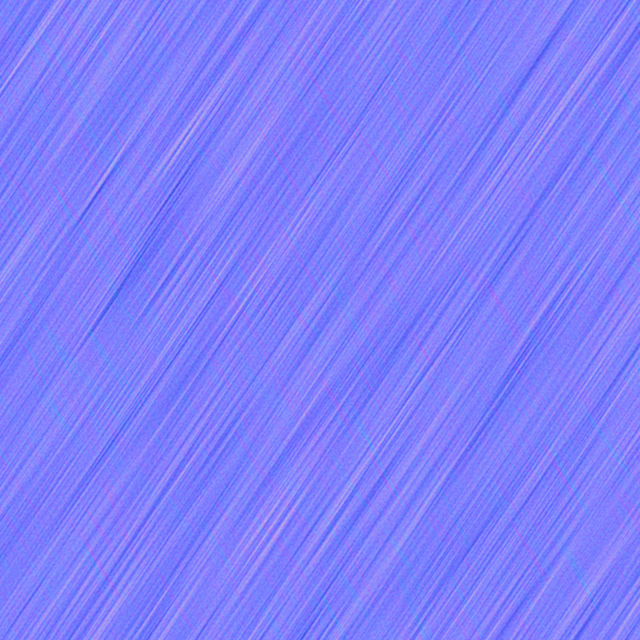
A three.js fragment shader for this texture map:

```glsl
// Tangent-space normal map of brushed metal: fine diagonal streaks, faint cross scratches, fine grain.
varying vec2 vUv;

const int STREAK_LAYERS = 6;
const float STREAK_ANGLE = 0.97;       // radians above horizontal
const float STREAK_SPREAD = 0.035;     // angle variation between layers
const float STREAK_STRENGTH = 0.092;   // weight of the coarsest layer
const float FINE_GAIN = 1.33;          // weight factor from one layer to the next
const vec2 STREAK_CELLS = vec2(2.0, 60.0);     // coarsest cells per canvas: along, across
const vec2 STREAK_GROWTH = vec2(1.1, 1.35);    // factor from one layer to the next
const vec2 PATCH_CELLS = vec2(2.0, 28.0);      // bundles of stronger streaks: along, across
const float PATCH_CONTRAST = 1.0;
const float LATTICE_SHEAR = 0.37;      // staggers the streak ends
const float SCRATCH_ANGLE = -1.04;
const float SCRATCH_SPREAD = 0.06;     // angle step between scratch layers
const int SCRATCH_LAYERS = 4;
const vec2 SCRATCH_CELL = vec2(0.24, 0.06);    // along, across
const float SCRATCH_WIDTH = 0.0023;
const float SCRATCH_STRENGTH = 0.24;
const float SCRATCH_DENSITY = 0.6;
const vec2 HATCH_CELLS = vec2(9.0, 110.0);     // weak cross brushing: along, across
const float HATCH_STRENGTH = 0.17;
const float GRAIN_SCALE = 235.0;
const float GRAIN_ANGLE = 0.4;
const vec2 GRAIN_STRENGTH = vec2(0.15, 0.18);
const float BLUE_LEVEL = 0.993;

vec2 hash2(vec2 p) {
  vec3 q = fract(vec3(p.xyx) * vec3(0.1031, 0.1030, 0.0973));
  q += dot(q, q.yzx + 33.33);
  return fract((q.xx + q.yz) * q.zy);
}

vec2 latticeGradient(vec2 cell) {
  float angle = 6.28318 * hash2(cell).x;
  return vec2(cos(angle), sin(angle));
}

float gradientNoise(vec2 p) {
  vec2 i = floor(p);
  vec2 f = p - i;
  vec2 u = f * f * f * (f * (f * 6.0 - 15.0) + 10.0);
  vec2 e = vec2(1.0, 0.0);
  float a = dot(latticeGradient(i), f);
  float b = dot(latticeGradient(i + e.xy), f - e.xy);
  float c = dot(latticeGradient(i + e.yx), f - e.yx);
  float d = dot(latticeGradient(i + e.xx), f - e.xx);
  return mix(mix(a, b, u.x), mix(c, d, u.x), u.y);
}

// Coordinates along (x) and across (y) a direction
vec2 alignTo(vec2 p, float angle) {
  vec2 dir = vec2(cos(angle), sin(angle));
  return vec2(dot(p, dir), dot(p, vec2(dir.y, -dir.x)));
}

// Noise drawn out along a direction
float streakNoise(vec2 p, float angle, vec2 cells, float seed) {
  vec2 q = alignTo(p, angle) * cells;
  q.x += q.y * LATTICE_SHEAR;
  return gradientNoise(q.yx + seed);
}

// Surface slope of a tilt that faces across a direction
vec2 tiltAcross(float tilt, float angle) {
  return tilt * vec2(sin(angle), -cos(angle));
}

// Brushing, summed over streak widths and directions
vec2 streakSlope(vec2 p) {
  vec2 slope = vec2(0.0);
  vec2 cells = STREAK_CELLS;
  float weight = STREAK_STRENGTH;
  for (int i = 0; i < STREAK_LAYERS; i++) {
    float angle = STREAK_ANGLE + STREAK_SPREAD * sin(2.4 * float(i) + 4.0);
    slope += tiltAcross(weight * streakNoise(p, angle, cells, 57.3 * float(i + 1)), angle);
    cells *= STREAK_GROWTH;
    weight *= FINE_GAIN;
  }
  return slope * (1.0 + PATCH_CONTRAST * streakNoise(p, STREAK_ANGLE, PATCH_CELLS, 411.0));
}

// Tilt of one tapered groove per cell, leaning to one side
float scratchTilt(vec2 q, float seed) {
  vec2 cellPos = q / SCRATCH_CELL;
  cellPos.x += 0.41 * floor(cellPos.y);
  vec2 cell = floor(cellPos);
  vec2 local = (cellPos - cell - 0.5) * SCRATCH_CELL;
  vec2 rnd = hash2(cell + seed);
  vec2 shape = hash2(cell + seed + 71.0);
  float offset = (rnd.x - 0.5) * 0.7 * SCRATCH_CELL.y + (shape.x - 0.5) * 0.06 * local.x;
  float x = (local.y - offset) / SCRATCH_WIDTH;
  float halfLength = SCRATCH_CELL.x * mix(0.25, 0.5, shape.y);
  float taper = 1.0 - smoothstep(0.5 * halfLength, halfLength, abs(local.x));
  float present = step(rnd.y, SCRATCH_DENSITY) * mix(0.4, 1.0, shape.x);
  float side = rnd.x > 0.5 ? 0.7 : -0.7;
  return (x + side) * exp(-x * x) * taper * present;
}

void main() {
  vec2 p = vUv + 2.0;

  // Main brushing and weak cross brushing
  vec2 slope = streakSlope(p);
  slope += tiltAcross(HATCH_STRENGTH * streakNoise(p, SCRATCH_ANGLE, HATCH_CELLS, 137.0), SCRATCH_ANGLE);

  // Grain
  vec2 g = alignTo(p, GRAIN_ANGLE) * GRAIN_SCALE;
  slope += vec2(gradientNoise(g), gradientNoise(g.yx + 91.7)) * GRAIN_STRENGTH;

  // Cross scratches
  for (int i = 0; i < SCRATCH_LAYERS; i++) {
    float angle = SCRATCH_ANGLE + SCRATCH_SPREAD * (float(i) - 1.5);
    float tilt = scratchTilt(alignTo(p, angle), 37.0 * float(i + 1));
    slope += tiltAcross(SCRATCH_STRENGTH * tilt, angle);
  }

  // Encode the normal with green pointing down
  vec2 n = vec2(slope.x, -slope.y);
  float z = sqrt(max(0.0, 1.0 - dot(n, n)));
  gl_FragColor = vec4(0.5 + 0.5 * n, BLUE_LEVEL * (0.5 + 0.5 * z), 1.0);
}
```
